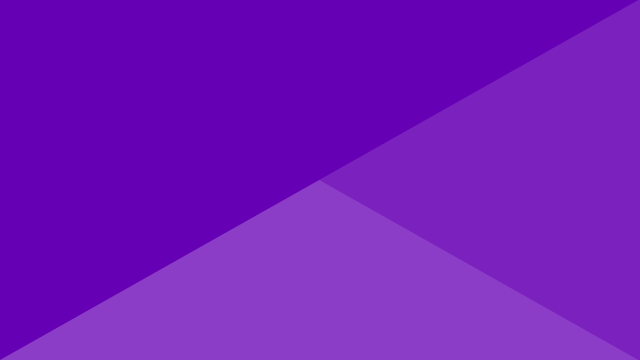
A WebGL 1 fragment shader for this background:

```glsl
precision highp float;

uniform vec2 u_resolution;

const vec3 DEEP_VIOLET = vec3(0.400, 0.000, 0.706);
const vec3 MID_VIOLET = vec3(0.484, 0.129, 0.745);
const vec3 PALE_VIOLET = vec3(0.549, 0.239, 0.780);

// Where the diagonals reach the top and bottom, as a share of the width
const float DIAGONAL_SPAN = 0.9974;
// Edge blend width as a share of the canvas height
const float EDGE_SOFTNESS = 0.0035;

// Signed distance to the line through a and b, positive on its right side
float lineSide(vec2 p, vec2 a, vec2 b) {
    vec2 direction = normalize(b - a);
    vec2 offset = p - a;
    return offset.x * direction.y - offset.y * direction.x;
}

// Antialiased coverage of the positive side of a distance
float coverage(float distanceToEdge) {
    return smoothstep(-0.5 * EDGE_SOFTNESS, 0.5 * EDGE_SOFTNESS, distanceToEdge);
}

void main() {
    // Canvas height is one unit
    vec2 p = gl_FragCoord.xy / u_resolution.y;
    float spanX = DIAGONAL_SPAN * u_resolution.x / u_resolution.y;

    // Two crossing diagonals
    float belowRising = coverage(lineSide(p, vec2(0.0), vec2(spanX, 1.0)));
    float belowFalling = coverage(lineSide(p, vec2(0.0, 1.0), vec2(spanX, 0.0)));

    // Right and bottom facets over the upper field
    vec3 facet = mix(MID_VIOLET, PALE_VIOLET, belowFalling);
    vec3 color = mix(DEEP_VIOLET, facet, belowRising);

    gl_FragColor = vec4(color, 1.0);
}
```
